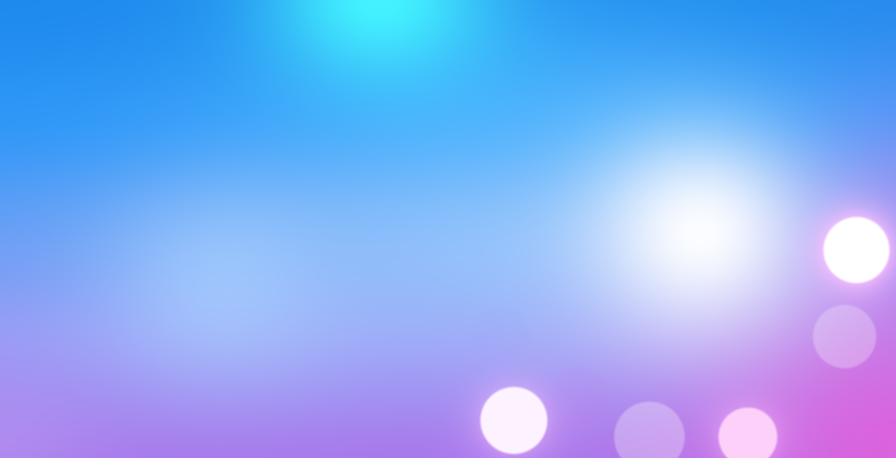
Write a Shadertoy shader that draws this background.

```glsl
// Soft blue to violet gradient with cyan and white glows and bokeh discs.
#define SKY_TOP    vec3(0.12, 0.54, 0.93)
#define SKY_HIGH   vec3(0.18, 0.59, 0.97)
#define SKY_MID    vec3(0.41, 0.62, 0.96)
#define HAZE       vec3(0.60, 0.61, 0.96)
#define VIOLET     vec3(0.66, 0.46, 0.92)
#define CYAN       vec3(0.27, 0.97, 1.00)
#define PALE_BLUE  vec3(0.69, 0.85, 1.00)
#define PINK       vec3(0.89, 0.37, 0.86)
#define DISC_EDGE  0.004
#define HALO_WIDTH 0.035

// Vertical ramp, from the violet floor to the blue top.
vec3 skyRamp(float h) {
    vec3 color = mix(VIOLET, HAZE, smoothstep(-0.05, 0.30, h));
    color = mix(color, SKY_MID, smoothstep(0.22, 0.52, h));
    color = mix(color, SKY_HIGH, smoothstep(0.45, 0.76, h));
    return mix(color, SKY_TOP, smoothstep(0.70, 1.0, h));
}

// Elliptic Gaussian blend toward a tint.
vec3 addGlow(vec3 base, vec2 p, vec2 center, vec2 radius, vec3 tint, float strength) {
    vec2 d = (p - center) / radius;
    return mix(base, tint, strength * exp(-dot(d, d)));
}

// Smooth disc with an optional halo outside its rim.
vec3 addDisc(vec3 base, vec2 p, vec2 center, float radius, vec3 tint, float opacity, float halo) {
    float dist = length(p - center) - radius;
    float rim = exp(-max(dist, 0.0) / HALO_WIDTH);
    base = mix(base, vec3(1.0, 0.76, 1.0), halo * rim);
    float cover = 1.0 - smoothstep(-DISC_EDGE, DISC_EDGE, dist);
    return mix(base, tint, opacity * cover);
}

void mainImage(out vec4 fragColor, in vec2 fragCoord) {
    // Canvas height is one unit.
    vec2 p = fragCoord / iResolution.y;
    vec3 white = vec3(1.0);
    vec3 color = skyRamp(p.y);

    // Broad washes of color.
    color = addGlow(color, p, vec2(1.10, 0.78), vec2(0.60, 0.25), vec3(0.28, 0.72, 1.0), 0.60);
    color = addGlow(color, p, vec2(1.05, 0.46), vec2(0.50, 0.24), PALE_BLUE, 0.55);
    color = addGlow(color, p, vec2(0.48, 0.38), vec2(0.27, 0.23), PALE_BLUE, 0.60);
    color = addGlow(color, p, vec2(0.00, 0.03), vec2(0.22, 0.15), vec3(0.72, 0.60, 0.95), 0.50);
    color = addGlow(color, p, vec2(2.00, 0.52), vec2(0.25, 0.30), vec3(0.64, 0.56, 0.95), 0.60);
    color = addGlow(color, p, vec2(1.98, 0.02), vec2(0.45, 0.38), PINK, 0.85);

    // Bright light sources.
    color = addGlow(color, p, vec2(0.83, 1.00), vec2(0.24, 0.18), CYAN, 0.95);
    color = addGlow(color, p, vec2(1.53, 0.49), vec2(0.26, 0.24), white, 0.97);

    // Faint bokeh discs.
    color = addDisc(color, p, vec2(1.092, 0.265), 0.065, HAZE, 0.08, 0.0);
    color = addDisc(color, p, vec2(1.263, 0.130), 0.069, PINK, 0.05, 0.0);
    color = addDisc(color, p, vec2(1.844, 0.265), 0.069, white, 0.27, 0.0);
    color = addDisc(color, p, vec2(1.418, 0.046), 0.077, white, 0.30, 0.0);

    // Glowing bokeh discs.
    color = addDisc(color, p, vec2(1.633, 0.046), 0.064, vec3(1.0, 0.83, 0.98), 0.95, 0.30);
    color = addDisc(color, p, vec2(1.122, 0.082), 0.073, vec3(1.0, 0.96, 1.0), 0.97, 0.35);
    color = addDisc(color, p, vec2(1.870, 0.454), 0.072, white, 1.0, 0.75);

    fragColor = vec4(color, 1.0);
}
```
